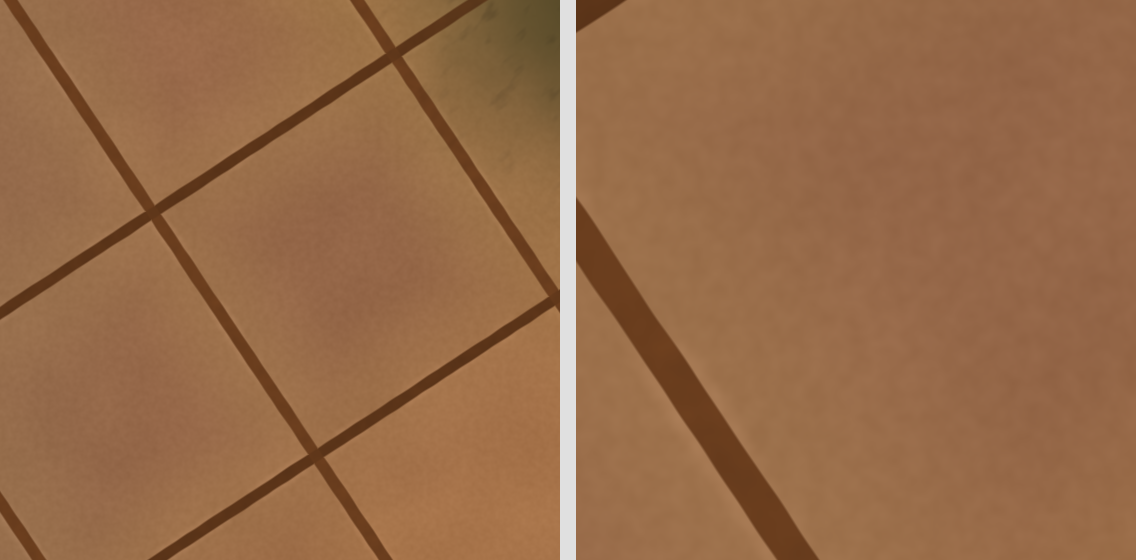
Left: the whole. Right: its middle third, enlarged.
A Shadertoy shader for this texture:

```glsl
const vec3 CLAY = vec3(0.585, 0.402, 0.282);
const vec3 CLAY_EDGE = vec3(0.622, 0.452, 0.298);
const vec3 CLAY_SUNLIT = vec3(0.655, 0.452, 0.285);
const vec3 OLIVE_SHADE = vec3(0.33, 0.285, 0.155);
const vec3 GROUT_DARK = vec3(0.355, 0.203, 0.095);
const vec3 GROUT_LIGHT = vec3(0.415, 0.240, 0.115);

// Lattice: one grout crossing and the two tile sides
const vec2 CROSSING = vec2(0.2734, 0.6200);
const vec2 SIDE_A = vec2(0.430, 0.282);
const vec2 SIDE_B = vec2(0.291, -0.434);

float hash(vec2 p) {
    vec3 q = fract(vec3(p.xyx) * 0.1031);
    q += dot(q, q.yzx + 33.33);
    return fract((q.x + q.y) * q.z);
}

vec2 gradient(vec2 cell) {
    float angle = 6.2832 * hash(cell);
    return vec2(cos(angle), sin(angle));
}

float gradientNoise(vec2 p) {
    vec2 i = floor(p), f = fract(p);
    vec2 w = f * f * f * (f * (f * 6.0 - 15.0) + 10.0);
    vec2 e = vec2(0.0, 1.0);
    float low = mix(dot(gradient(i), f), dot(gradient(i + e.yx), f - e.yx), w.x);
    float high = mix(dot(gradient(i + e), f - e), dot(gradient(i + 1.0), f - 1.0), w.x);
    return mix(low, high, w.y);
}

float fbm(vec2 p, int octaves) {
    float sum = 0.0, amplitude = 0.5;
    for (int i = 0; i < octaves; i++) {
        sum += amplitude * gradientNoise(p);
        p = mat2(1.6, 1.2, -1.2, 1.6) * p + 7.3;
        amplitude *= 0.5;
    }
    return sum;
}

// Distances to the nearest joint running along SIDE_B (x) and SIDE_A (y)
vec2 jointDistance(vec2 lattice, vec2 spacing) {
    return abs(lattice - round(lattice)) * spacing;
}

float band(float dist, float halfWidth, float blur) {
    return 1.0 - smoothstep(halfWidth - blur, halfWidth + blur, dist);
}

vec3 tileColor(vec2 uv, vec2 tile, float edge) {
    float mottle = fbm(uv * 7.0 + 3.0, 4);
    float rim = 1.0 - smoothstep(0.0, 0.19, edge + 0.06 * mottle);
    vec3 color = mix(CLAY, CLAY_EDGE, rim * 0.85);

    // Warm light at the lower right, duller clay at the left
    color = mix(color, CLAY_SUNLIT, 0.9 * smoothstep(0.05, 0.85, uv.x - uv.y));
    color = mix(color, vec3(0.565, 0.418, 0.295), 0.5 * smoothstep(0.35, 0.0, uv.x));
    color = mix(color, vec3(0.62, 0.465, 0.27), 0.6 * smoothstep(1.2, 1.75, uv.x + uv.y));

    // Variation between tiles, mottling and fine grain
    color *= 1.0 + 0.03 * (hash(tile + 17.0) - 0.5);
    color += vec3(0.045, 0.04, 0.03) * mottle;
    color += 0.035 * fbm(uv * 85.0, 2);
    return color;
}

vec3 groutColor(vec2 uv, float alongB) {
    vec3 color = mix(GROUT_DARK, GROUT_LIGHT, alongB);
    return color * (1.0 + 0.12 * fbm(uv * 35.0, 3));
}

// Olive shadow in the upper right, streaked with faint smudges
vec3 cornerShade(vec3 color, vec2 uv, float strength) {
    float reach = distance(uv, vec2(1.04, 1.0));
    float shade = smoothstep(0.40, 0.0, reach + 0.10 * fbm(uv * 6.0, 3));
    float smudge = smoothstep(0.08, 0.35, fbm(vec2(uv.x + uv.y, 2.5 * (uv.x - uv.y)) * 9.0, 3));
    color = mix(color, OLIVE_SHADE, strength * shade);
    return color * (1.0 - 0.12 * smudge * smoothstep(0.45, 0.15, reach));
}

void mainImage(out vec4 fragColor, in vec2 fragCoord) {
    vec2 uv = fragCoord / iResolution.xy;
    float blur = 1.0 / iResolution.y + 0.0004;

    // Slanted tile coordinates
    mat2 basis = mat2(SIDE_A, SIDE_B);
    vec2 spacing = abs(determinant(basis)) / vec2(length(SIDE_B), length(SIDE_A));
    vec2 lattice = inverse(basis) * (uv - CROSSING);
    vec2 joint = jointDistance(lattice, spacing);
    float edge = min(joint.x, joint.y);

    // Joints with slightly uneven sides
    float wobble = 0.0012 * gradientNoise(uv * 28.0);
    float alongB = band(joint.x, 0.0104 + wobble, blur);
    float alongA = band(joint.y, 0.0098 + wobble, blur);

    // Tile face with a pale worn rim
    vec3 color = tileColor(uv, floor(lattice), edge);
    float wear = smoothstep(-0.25, 0.3, gradientNoise(uv * 11.0 + 5.0));
    color += vec3(0.035, 0.03, 0.03) * wear * band(edge, 0.0165, 0.005);
    color = cornerShade(color, uv, 0.95);

    vec3 grout = cornerShade(groutColor(uv, alongB * (1.0 - 0.6 * alongA)), uv, 0.25);
    color = mix(color, grout, max(alongA, alongB));
    fragColor = vec4(clamp(color, 0.0, 1.0), 1.0);
}
```
